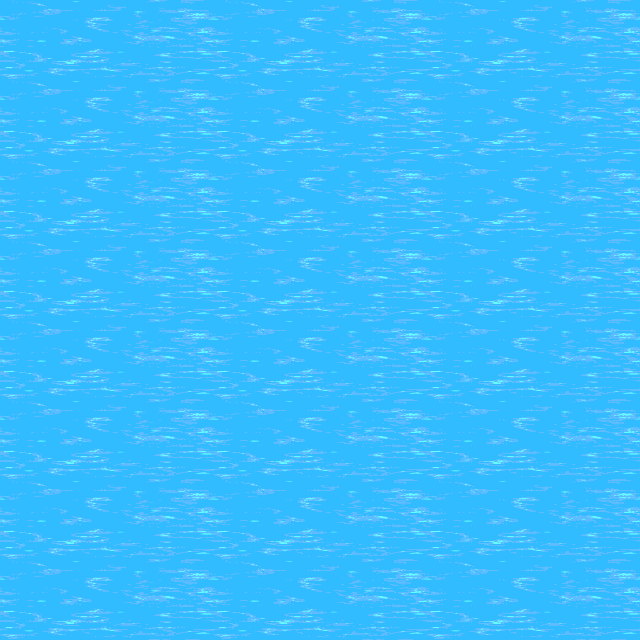
Reproduce this texture procedurally as a three.js fragment shader.

```glsl
// Bright blue water with thin broken ripples and cyan glints, tiled 3 by 8.
varying vec2 vUv;

const vec2 REPEATS = vec2(3.0, 8.0);
const vec3 WATER = vec3(0.19, 0.738, 1.0);
const vec3 RIPPLE = vec3(0.37, 0.735, 1.0);
const vec3 GLINT = vec3(0.39, 0.99, 1.0);
const int GLINT_COUNT = 9;

float hash(vec2 cell, float seed) {
  vec3 q = fract(vec3(cell.xyx + seed * 17.13) * vec3(0.1031, 0.1030, 0.0973));
  q += dot(q, q.yzx + 33.33);
  return fract((q.x + q.y) * q.z);
}

// Value noise that wraps over the unit tile.
float wrapNoise(vec2 p, vec2 cells, float seed) {
  vec2 g = p * cells;
  vec2 i = floor(g);
  vec2 f = fract(g);
  f = f * f * (3.0 - 2.0 * f);
  vec2 a = mod(i, cells);
  vec2 b = mod(i + 1.0, cells);
  float low = mix(hash(a, seed), hash(vec2(b.x, a.y), seed), f.x);
  float high = mix(hash(vec2(a.x, b.y), seed), hash(b, seed), f.x);
  return mix(low, high, f.y);
}

// Layered noise, scaled to zero mean and about unit deviation.
float layeredNoise(vec2 p, vec2 cells, float seed) {
  float sum = 0.0;
  float weight = 0.45;
  for (int i = 0; i < 3; i++) {
    sum += weight * (wrapNoise(p, cells, seed + float(i)) - 0.5);
    cells *= 2.0;
    weight *= 0.6;
  }
  return sum / 0.12;
}

// Slant by whole tiles, so that the result still wraps.
vec2 slant(vec2 p, float tiles) {
  return vec2(p.x + tiles * p.y, p.y);
}

// Positive inside ripple lines; the patch noise varies their width.
float rippleCrest(vec2 p) {
  float swell = layeredNoise(slant(p, 1.0), vec2(5.0, 13.0), 1.0);
  float patches = layeredNoise(slant(p, -1.0), vec2(8.0, 17.0), 11.0);
  float grain = wrapNoise(p, vec2(128.0, 96.0), 23.0) - 0.5;
  return 0.29 + 0.32 * patches + 0.6 * grain - abs(swell);
}

// Short, slightly bowed dash with soft ends, wrapping around the tile.
float dash(vec2 p, vec2 center, vec2 size, float bow) {
  vec2 d = fract(p - center + 0.5) - 0.5;
  d.y += bow * d.x * d.x;
  return 1.0 - smoothstep(0.4, 1.0, length(d / size));
}

float scatteredGlints(vec2 p) {
  float light = 0.0;
  for (int i = 0; i < GLINT_COUNT; i++) {
    vec2 id = vec2(float(i), 5.0);
    vec2 center = vec2(hash(id, 31.0), (float(i) + hash(id, 32.0)) / float(GLINT_COUNT));
    float span = hash(id, 33.0);
    vec2 size = vec2(mix(0.02, 0.055, span * span), mix(0.011, 0.017, span));
    float bow = mix(-5.0, 5.0, hash(id, 34.0));
    light = max(light, dash(p, center, size, bow) * mix(0.6, 1.1, span));
  }
  return light;
}

void main() {
  vec2 tile = fract(vUv * REPEATS);
  float crest = rippleCrest(tile);
  float broken = 0.5 + 0.5 * wrapNoise(tile, vec2(96.0, 64.0), 41.0);
  float light = min(scatteredGlints(tile) * broken, 1.0);

  // Pale ripples first, then sparkle on the strongest crests.
  vec3 color = mix(WATER, RIPPLE, smoothstep(0.0, 0.13, crest));
  color = mix(color, GLINT, smoothstep(0.45, 0.85, crest));
  color = mix(color, GLINT, light);
  gl_FragColor = vec4(color, 1.0);
}
```
